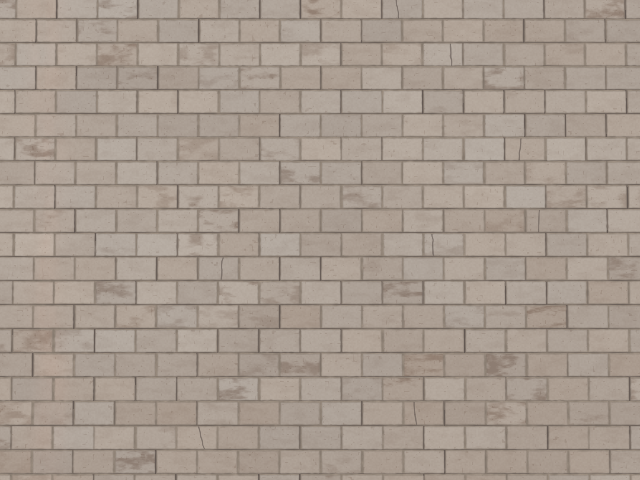
Reproduce this texture procedurally as a WebGL 2 fragment shader.

```glsl
#version 300 es
precision highp float;
// Pale brick wall in running bond, seen very slightly in perspective.
// Each brick is a rounded box distance; hashes vary its size, tone, stains
// and cracks, and layered noise adds smudges, grain and broad weathering.

uniform vec2 u_resolution;
out vec4 outColor;

#define COURSES 20.39       // courses per canvas height near the top
#define COURSE_SPREAD 0.366 // how much the courses grow downwards
#define FIRST_JOINT 0.040   // depth of the first bed joint below the top
#define PITCH_TOP 0.0846    // brick pitch at the top, in canvas heights
#define PITCH_BOTTOM 0.0861
#define CENTRE_JOINT 0.6684
#define JOINT_HALF 0.0021
#define CORNER 0.0022
#define BRICK_LIGHT vec3(0.725, 0.685, 0.645)
#define BRICK_DARK vec3(0.595, 0.535, 0.490)
#define MORTAR vec3(0.575, 0.525, 0.475)
#define GROOVE vec3(0.370, 0.330, 0.310)

float hash(vec2 p) {
    vec3 q = fract(p.xyx * vec3(0.1031, 0.1030, 0.0973));
    q += dot(q, q.yzx + 33.33);
    return fract((q.x + q.y) * q.z);
}

float noise(vec2 p) {
    vec2 i = floor(p), f = fract(p);
    f = f * f * (3.0 - 2.0 * f);
    return mix(mix(hash(i), hash(i + vec2(1, 0)), f.x),
               mix(hash(i + vec2(0, 1)), hash(i + vec2(1, 1)), f.x), f.y);
}

float fbm(vec2 p) {
    float sum = 0.0, weight = 0.5;
    for (int i = 0; i < 4; i++) {
        sum += weight * noise(p);
        p = p * 2.03 + 17.1;
        weight *= 0.5;
    }
    return sum / 0.9375;
}

float roundedBox(vec2 p, vec2 halfSize, float radius) {
    vec2 q = abs(p) - halfSize + radius;
    return length(max(q, 0.0)) + min(max(q.x, q.y), 0.0) - radius;
}

// Clay colour of one brick, with its own tone, smudges, stain and crack
vec3 brickColor(vec2 id, vec2 local, vec2 wall, float pixel) {
    float odd = mod(id.y, 2.0);
    float tone = 0.70 + 0.08 * odd + 0.30 * (hash(id + 3.7) - 0.5);
    tone += 0.30 * (fbm(wall * vec2(3.0, 4.0) + 5.0) - 0.5) - 0.16 * (wall.y - 0.4);

    float dirty = smoothstep(0.72, 1.0, hash(id + 41.3));
    float smudge = fbm(wall * vec2(32.0, 75.0) + id * 7.0);
    tone -= (0.15 + 0.75 * dirty) * smoothstep(0.42, 0.8, smudge);
    tone += 0.16 * (noise(wall * 330.0) - 0.5);
    tone -= 0.35 * smoothstep(0.86, 0.97, noise(wall * 190.0 + 60.0));

    vec3 color = mix(BRICK_DARK, BRICK_LIGHT, clamp(tone, -0.3, 1.12));
    color += vec3(0.012, 0.0, -0.010) * (hash(id + 19.0) - 0.35);

    // Pale pink run-off streak near the left side
    float drift = 0.02 * (noise(vec2(wall.y * 5.0, 2.0)) - 0.5);
    float streak = exp(-pow((wall.x - 0.10 + drift) / 0.035, 2.0));
    color += streak * vec3(0.030, 0.008, 0.003) * fbm(wall * vec2(45.0, 9.0));

    // Rare slanted hairline crack
    float lean = 0.5 * (hash(id + 8.0) - 0.5);
    float start = 0.05 * (hash(id + 27.0) - 0.5);
    float bend = 0.003 * (noise(wall * 110.0) - 0.5);
    float crack = 1.0 - smoothstep(0.0, pixel, abs(local.x - start - lean * local.y + bend) - 0.0003);
    crack *= step(0.978, hash(id + 71.0));
    return mix(color, GROOVE, 0.6 * crack);
}

void main() {
    float pixel = 1.0 / u_resolution.y;
    vec2 wall = gl_FragCoord.xy * pixel;
    wall.y = 1.0 - wall.y;

    // Running bond: alternate courses shift by half a brick
    float depth = wall.y - FIRST_JOINT;
    float course = depth * (COURSES - COURSE_SPREAD * depth);
    float pitch = mix(PITCH_TOP, PITCH_BOTTOM, wall.y);
    float row = floor(course);
    float along = (wall.x - CENTRE_JOINT) / pitch + 0.5 * mod(row, 2.0);
    vec2 id = vec2(floor(along), row) + 50.0;
    vec2 cell = vec2(pitch, 1.0 / (COURSES - 2.0 * COURSE_SPREAD * depth));
    vec2 local = (vec2(along, course) - floor(vec2(along, course)) - 0.5) * cell;

    // Uneven brick outline
    vec2 shift = vec2(hash(id + 11.0), hash(id + 12.0)) - 0.5;
    vec2 trim = vec2(hash(id + 13.0), hash(id + 14.0)) - 0.5;
    vec2 halfSize = 0.5 * cell - JOINT_HALF - trim * vec2(0.0010, 0.0006);
    float edge = roundedBox(local - shift * vec2(0.0014, 0.0007), halfSize, CORNER);
    edge += 0.0012 * (noise(wall * 140.0) - 0.5);

    // Mortar, with a shadow line below bricks and dark open upright joints
    vec3 mortar = MORTAR * (0.90 + 0.22 * fbm(wall * 90.0));
    float bedShadow = smoothstep(0.0, 0.002, local.y - 0.5 * cell.y + JOINT_HALF + 0.001);
    bedShadow *= 0.25 + 0.5 * noise(wall * vec2(28.0, 60.0));
    vec2 jointId = vec2(floor(along + 0.5), row);
    float openJoint = 0.12 + 0.8 * smoothstep(0.45, 1.0, hash(jointId + 90.0));
    float upright = smoothstep(0.0, 0.002, abs(local.x) - 0.5 * cell.x + JOINT_HALF + 0.001);
    upright *= openJoint * (0.55 + 0.45 * step(0.0, local.x));
    mortar = mix(mortar, GROOVE, max(bedShadow, upright));

    vec3 brick = brickColor(id, local, wall, pixel);
    brick *= 1.0 - 0.07 * smoothstep(-0.003, 0.0, edge);
    float cover = smoothstep(-0.7 * pixel, 0.7 * pixel, edge);
    outColor = vec4(mix(brick, mortar, cover), 1.0);
}
```
